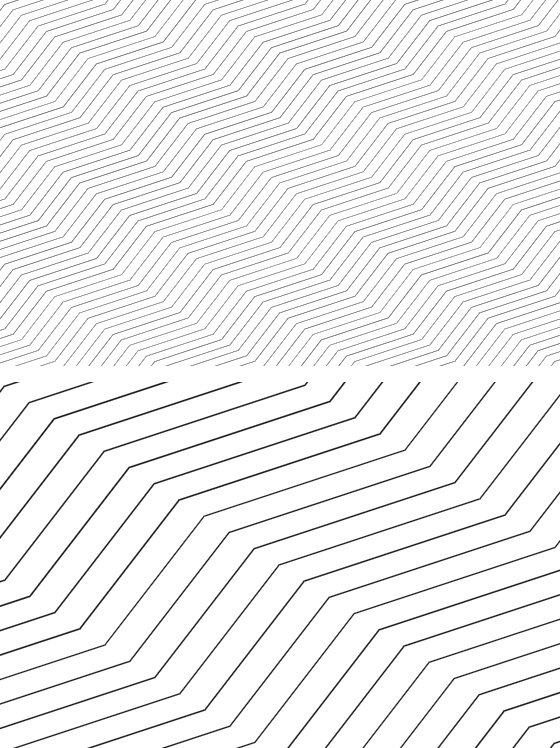
Top, the full canvas; bottom, a detail of the centre.
A Shadertoy shader for this pattern:

```glsl
// Thin dark zigzag lines climbing diagonally across a white ground.

// Lengths are fractions of the canvas height.
const vec2 ANCHOR = vec2(-0.0691, 0.0444);   // one upper corner, from the centre
const vec2 LINE_STEP = vec2(0.02277, -0.01478); // from one line to the next
const vec2 SHALLOW = vec2(0.1829, 0.0602);   // gently rising segment
const vec2 STEEP = vec2(0.0904, 0.1173);     // sharply rising segment
const float LINE_WIDTH = 0.00137;
const float WIDTH_VARIATION = 0.3;           // spread of widths between lines
const float FILTER_PIXELS = 1.1;             // edge softness
const vec3 PAPER = vec3(1.0);
const vec3 INK = vec3(0.11);

float hash(float n) {
    return fract(sin(n * 127.1) * 43758.5453);
}

float cross2(vec2 a, vec2 b) {
    return a.x * b.y - a.y * b.x;
}

// Share of a filter window, centred at distance d, covered by a line.
float coverage(float d, float width, float window) {
    float right = min(d + 0.5 * window, 0.5 * width);
    float left = max(d - 0.5 * window, -0.5 * width);
    return max(right - left, 0.0) / window;
}

void mainImage(out vec4 fragColor, in vec2 fragCoord) {
    vec2 p = (fragCoord - 0.5 * iResolution.xy) / iResolution.y - ANCHOR;
    float window = FILTER_PIXELS / iResolution.y;

    // Skewed cell coordinates: x counts lines, y counts zigzag periods.
    mat2 toCell = inverse(mat2(LINE_STEP, SHALLOW + STEEP));
    vec2 cell = toCell * p;
    vec2 corner = toCell * SHALLOW;

    // Zigzag offset within the period, and the segment it belongs to.
    float t = fract(cell.y);
    bool onShallow = t < corner.y;
    float rise = onShallow ? t / corner.y : (1.0 - t) / (1.0 - corner.y);
    vec2 direction = normalize(onShallow ? SHALLOW : STEEP);

    // Perpendicular distance to the nearest line.
    float across = cell.x - corner.x * rise;
    float line = floor(across + 0.5);
    float d = (across - line) * abs(cross2(LINE_STEP, direction));

    // Slight change of weight from line to line.
    float width = LINE_WIDTH * (1.0 + WIDTH_VARIATION * (hash(line) - 0.5));
    fragColor = vec4(mix(PAPER, INK, coverage(d, width, window)), 1.0);
}
```
